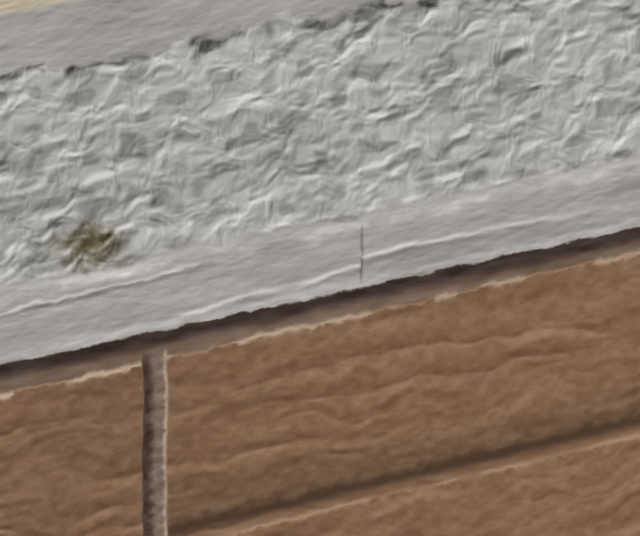
A Shadertoy shader for this texture:

```glsl
// Rough pale plaster band sloping above brown, wood-grained bricks with shaded joints.

float hash(vec2 p) {
    vec3 q = fract(vec3(p.xyx) * 0.1031);
    q += dot(q, q.yzx + 33.33);
    return fract((q.x + q.y) * q.z);
}
float noise(vec2 p) {
    vec2 i = floor(p), f = fract(p);
    f = f * f * (3.0 - 2.0 * f);
    return mix(mix(hash(i), hash(i + vec2(1, 0)), f.x),
               mix(hash(i + vec2(0, 1)), hash(i + vec2(1, 1)), f.x), f.y);
}
float fbm(vec2 p) {
    float sum = 0.0, amp = 0.5;
    for (int i = 0; i < 4; i++) {
        sum += amp * noise(p);
        p = p * 2.03 + 13.7;
        amp *= 0.5;
    }
    return sum;
}
float above(float d, float soft) { return smoothstep(-soft, soft, d); }
float ridge(float d, float width) { return exp(-d * d / (width * width)); }

// Heights of the two surfaces, in coordinates sheared along the slope
float plasterHeight(vec2 s) {
    s += 0.026 * (vec2(noise(s * 31.0), noise(s * 27.0 + 40.0)) - 0.5);
    return 0.8 * noise(s * vec2(26, 50)) + 0.45 * noise(s * vec2(62, 88) + 9.0)
         + 0.16 * noise(s * 150.0) + 0.4 * noise(s * vec2(9, 40) + 7.0);
}
float grainHeight(vec2 s) {
    s.y += 0.045 * noise(s * vec2(9, 8)) + 0.018 * noise(s * vec2(24, 30));
    float wave = abs(2.0 * noise(s * vec2(4, 22)) - 1.0);
    return 0.8 * wave + 0.45 * noise(s * vec2(11, 48) + 5.0) + 0.2 * noise(s * vec2(45, 90));
}

vec3 brickWall(vec2 p) {
    vec2 s = vec2(p.x, p.y - 0.17 * p.x);
    float wob = 0.010 * (fbm(p * vec2(22, 14)) - 0.47);
    float grit = fbm(s * vec2(60, 90)) - 0.47;
    float top = p.y - 0.265 - 0.224 * p.x + wob;
    float groove = p.y + 0.064 - 0.235 * p.x + wob;
    float lowerEdge = p.y + 0.098 - 0.24 * p.x + wob;
    float rightSide = above(p.x - 0.308, 0.004);

    // Brick faces
    float grain = grainHeight(s) - grainHeight(s + vec2(-0.003, 0.007));
    vec3 col = mix(vec3(0.465, 0.36, 0.28), vec3(0.51, 0.395, 0.305),
                   smoothstep(0.2, 1.0, p.x) * 0.7 + 0.3 * noise(p * 6.0));
    col += clamp(grain, -0.4, 0.5) * vec3(0.19, 0.18, 0.165) + 0.12 * grit;
    col *= 1.0 - 0.12 * smoothstep(0.12, 0.0, groove) * above(groove, 0.01) * rightSide;

    // Mortar under the plaster, darkest where it is overhung
    float overhang = 0.318 + 0.216 * p.x - p.y + wob;
    vec3 mortar = mix(vec3(0.24, 0.195, 0.175), vec3(0.45, 0.375, 0.32),
                      smoothstep(0.012, 0.040, overhang));
    mortar += 0.16 * (fbm(s * vec2(20, 80)) - 0.47);
    col = mix(col, mortar, above(top, 0.003));
    float chips = smoothstep(0.3, 0.65, noise(vec2(p.x * 24.0, 3.0)) + 0.5 * grit);
    float edgeLight = ridge(top + 0.003 + 0.012 * grit, 0.003 + 0.003 * chips);
    col = mix(col, vec3(0.76, 0.68, 0.60), edgeLight * (0.3 + 0.6 * chips) * mix(1.0, 0.7, p.x));

    // Lower groove, right of the upright joint
    col = mix(col, vec3(0.27, 0.205, 0.165), 0.85 * rightSide * ridge(groove + 0.01 * grit, 0.013));
    col = mix(col, vec3(0.66, 0.55, 0.46), rightSide * ridge(lowerEdge + 0.01 * grit, 0.005)
              * (0.35 + 0.4 * chips));

    // Upright joint
    float x = p.x + 0.004 * (noise(vec2(p.y * 25.0, 8.0)) - 0.5) + 0.006 * grit;
    float below = above(0.010 - top, 0.012);
    vec3 joint = mix(vec3(0.28, 0.225, 0.19), vec3(0.47, 0.405, 0.36),
                     smoothstep(0.274, 0.294, x)) + 0.2 * grit;
    col = mix(col, joint, below * above(x - 0.267, 0.003) * above(0.312 - x, 0.003));
    return mix(col, vec3(0.74, 0.66, 0.59), below * ridge(x - 0.309, 0.004) * (0.5 + 0.5 * p.y + grit));
}

vec3 plasterWall(vec2 p) {
    vec2 s = vec2(p.x, p.y - 0.2 * p.x);
    float wob = fbm(s * vec2(17, 28)) - 0.47;
    float lower = p.y - 0.463 - 0.202 * p.x + 0.035 * wob;
    float upper = 0.855 + 0.19 * p.x - p.y + 0.075 * wob;

    // Smooth trims with drawn-out streaks
    float fine = fbm(s * vec2(28, 85)) - fbm(s * vec2(28, 85) + vec2(-0.1, 0.5));
    vec3 col = vec3(0.62, 0.60, 0.585) + 0.07 * wob + 0.15 * fine;
    col += 0.10 * ridge(lower + 0.012, 0.012) * (1.0 + 2.0 * wob);
    col += 0.08 * (noise(s * vec2(5, 45)) - 0.5);

    // Coarse field lit from the upper left, with dark pits
    float relief = plasterHeight(s) - plasterHeight(s + vec2(-0.004, 0.006));
    float pits = smoothstep(0.56, 0.85, noise(s * vec2(30, 48) + 21.0));
    vec3 coarse = vec3(0.655, 0.65, 0.63) + 0.40 * clamp(relief, -0.5, 0.42) - 0.11 * pits;
    coarse += 0.08 * (noise(p * 7.0) - 0.5);
    col = mix(col, coarse, above(lower, 0.008) * above(upper, 0.005));
    float ragged = smoothstep(0.3, 0.7, noise(vec2(p.x * 30.0, p.y * 24.0)));
    col -= 0.24 * ridge(upper - 0.007, 0.009) * ragged;

    // Raised seams and the short crack on the lower trim
    float seam = p.x < 0.674 ? p.y - 0.321 - 0.272 * p.x : p.y - 0.388 - 0.2 * p.x;
    seam += 0.018 * wob;
    float broken = smoothstep(0.2, 0.5, noise(vec2(p.x * 22.0, 2.0)));
    float seamFade = smoothstep(0.2, 0.4, p.x) * smoothstep(1.3, 0.8, p.x);
    col += seamFade * broken * (0.18 * ridge(seam, 0.005) - 0.07 * ridge(seam + 0.010, 0.006));
    float thin = p.y - 0.416 - 0.25 * p.x + 0.03 * wob;
    col += (0.15 * ridge(thin, 0.004) - 0.08 * ridge(thin + 0.008, 0.005)) * smoothstep(0.5, 0.3, p.x);
    float crack = ridge(p.x - 0.674 - 0.012 * wob, 0.003);
    col -= 0.13 * crack * above(p.y - 0.475, 0.01) * above(0.578 - p.y, 0.01);

    // Mossy stain and cream strip in the top corner
    vec2 stain = (p - vec2(0.172, 0.537)) / vec2(0.072, 0.048);
    float moss = smoothstep(1.2, 0.1, length(stain) + 1.3 * (0.5 - fbm(p * vec2(50, 55))));
    col = mix(col, vec3(0.31, 0.265, 0.18) + 0.5 * relief, 0.85 * moss);
    return mix(col, vec3(0.74, 0.69, 0.59) + 0.2 * fine, 0.8 * above(p.y - 0.972 - 0.2 * p.x, 0.006));
}

void mainImage(out vec4 fragColor, in vec2 fragCoord) {
    vec2 p = fragCoord / iResolution.y;
    float rim = p.y - 0.318 - 0.216 * p.x + 0.014 * (fbm(p * 34.0) - 0.47);
    vec3 col = mix(brickWall(p), plasterWall(p), above(rim, 0.003));
    col += 0.06 * ridge(rim - 0.012, 0.007);
    fragColor = vec4(clamp(col, 0.0, 1.0), 1.0);
}
```
